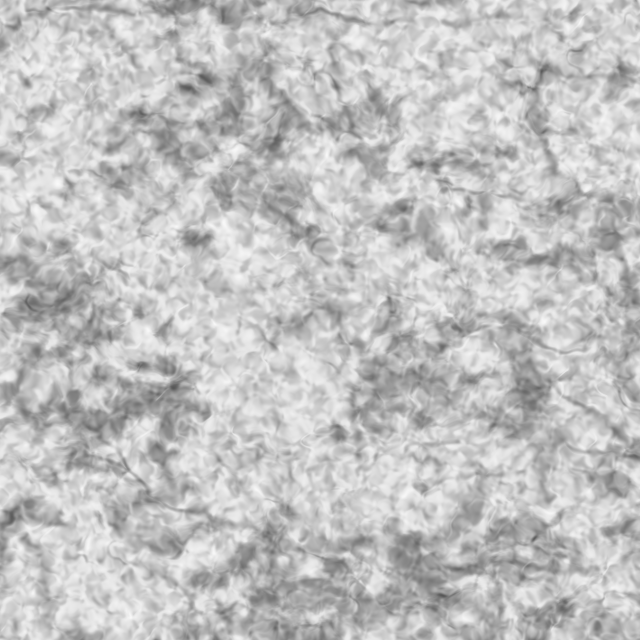
Reproduce this texture procedurally as a Shadertoy shader.

```glsl
// Weathered pale grey stone with mottled grain, dark blotches and fine cracks.

float hash(vec2 p) {
    return fract(sin(dot(p, vec2(127.1, 311.7))) * 43758.5453);
}

float noise(vec2 p) {
    vec2 cell = floor(p), f = fract(p);
    f = f * f * (3.0 - 2.0 * f);
    return mix(mix(hash(cell), hash(cell + vec2(1, 0)), f.x),
               mix(hash(cell + vec2(0, 1)), hash(cell + vec2(1, 1)), f.x), f.y);
}

mat2 rotate(float angle) {
    float c = cos(angle), s = sin(angle);
    return mat2(c, s, -s, c);
}

float fbm(vec2 p) {
    float sum = 0.0, weight = 0.5;
    for (int i = 0; i < 4; i++) {
        sum += weight * noise(p);
        p = rotate(0.6) * p * 2.03 + 17.3;
        weight *= 0.5;
    }
    return sum / 0.9375;
}

// Thin line along the middle contour of a noise field
float ridge(vec2 p, float width) {
    return 1.0 - smoothstep(0.0, width, abs(noise(p) - 0.5));
}

void mainImage(out vec4 fragColor, in vec2 fragCoord) {
    vec2 uv = fragCoord / iResolution.y;
    vec2 warp = vec2(fbm(uv * 9.0 + 3.1), fbm(uv * 9.0 + 41.7)) - 0.5;
    vec2 jitter = vec2(noise(uv * 70.0 + 5.3), noise(uv * 70.0 + 91.0)) - 0.5;
    vec2 p = uv + 0.06 * warp + 0.006 * jitter;

    // Dark blotches: small crisp stains gathered into broad, slightly flat clusters
    float cluster = fbm(p * vec2(4.0, 6.0) + 8.4);
    float stain = fbm(p * vec2(27.0, 34.0) + 61.0);
    float blotch = smoothstep(0.46, 0.68, 0.46 * cluster + 0.54 * stain);

    // Broken cracks, mostly level, some steep
    float crack = 0.0;
    for (int i = 0; i < 5; i++) {
        float k = float(i);
        vec2 q = rotate(i < 3 ? 0.15 * k - 0.15 : 0.6 * k - 1.0) * p;
        float gap = smoothstep(0.5, 0.62, fbm(q * vec2(8.0, 11.0) + 23.0 * k));
        crack = max(crack, gap * ridge(q * vec2(3.0, 7.0) + 13.7 * k, 0.055));
    }

    // Crisp grain at two sizes, each turned to hide the lattice
    vec2 g = uv + 0.03 * warp + 0.008 * jitter;
    float grain = 0.5 * noise(rotate(0.4) * g * 72.0)
                + 0.5 * noise(rotate(1.1) * g * 135.0 + 9.0) - 0.5;

    // Short pale and dark hairlines between the grains
    float pale = ridge(rotate(0.7) * g * vec2(48.0, 36.0) + 5.0, 0.16)
               * smoothstep(0.4, 0.75, noise(uv * 52.0 + 77.0));
    float dark = ridge(rotate(0.3) * g * vec2(30.0, 38.0) + 31.0, 0.16)
               * smoothstep(0.5, 0.8, noise(uv * 40.0 + 19.0));

    float tone = 0.842 - 0.25 * blotch - 0.2 * crack * (1.0 - 0.5 * blotch);
    tone += 0.38 * grain + 0.08 * pale - 0.11 * dark;
    tone += 0.08 * (fbm(uv * 30.0 + 50.0) - 0.5);

    // Soft shoulder keeps the highlights from burning out
    tone = min(tone, 0.89 + 0.5 * (tone - 0.89));
    fragColor = vec4(vec3(clamp(tone, 0.3, 0.98)), 1.0);
}
```
